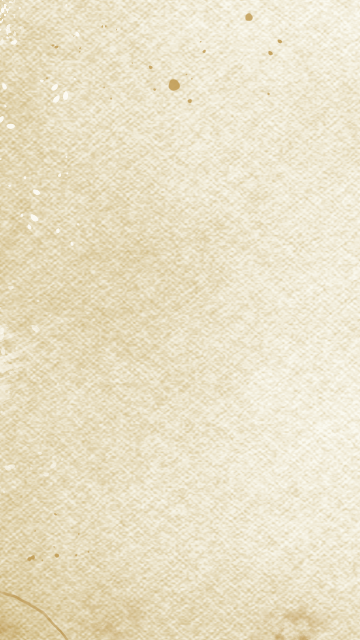
Write a Shadertoy shader that draws this texture.

```glsl
float hash(vec2 p) {
    vec3 q = fract(p.xyx * vec3(0.1031, 0.1030, 0.0973));
    q += dot(q, q.yzx + 33.33);
    return fract((q.x + q.y) * q.z);
}

float noise(vec2 p) {
    vec2 cell = floor(p), f = fract(p);
    f = f * f * (3.0 - 2.0 * f);
    return mix(mix(hash(cell), hash(cell + vec2(1, 0)), f.x),
               mix(hash(cell + vec2(0, 1)), hash(cell + 1.0), f.x), f.y);
}

float fbm(vec2 p) {
    float sum = 0.0, amp = 0.5;
    for (int i = 0; i < 5; i++) {
        sum += amp * noise(p);
        p = mat2(1.6, 1.2, -1.2, 1.6) * p + 7.3;
        amp *= 0.5;
    }
    return sum;
}

// Coverage of a slightly wobbly, stretched blot
float blot(vec2 d, float radius, float angle, float stretch, float soft) {
    float c = cos(angle), s = sin(angle);
    vec2 q = mat2(c, -s, s, c) * d;
    q.y *= stretch;
    float turn = atan(q.y, q.x + 1e-6);
    float edge = radius * (1.0 + 0.05 * sin(3.0 * turn + angle) + 0.02 * sin(5.0 * turn));
    return 1.0 - smoothstep(-soft, soft, length(q) - edge);
}

// Woven bumps on crossing diagonals, centred on zero
float weave(vec2 p) {
    p += 0.004 * (vec2(noise(p * 70.0), noise(p * 70.0 + 40.0)) - 0.5);
    float a = p.x / 0.0108 + p.y / 0.0092;
    float b = p.x / 0.0108 - p.y / 0.0092;
    float bumps = cos(6.2832 * a) + cos(6.2832 * b);
    float threads = noise(vec2(a * 1.7, b * 0.16) + 300.0) + noise(vec2(a * 0.16, b * 1.7) + 500.0) - 1.0;
    float strength = 0.5 + noise(p * 80.0 + 80.0);
    return 0.115 * bumps * strength + 0.24 * threads;
}

void mainImage(out vec4 fragColor, in vec2 fragCoord) {
    vec2 p = fragCoord / iResolution.y;
    float width = iResolution.x / iResolution.y;
    float x = p.x / width;
    float soft = 0.6 / iResolution.y + 0.0004;

    // Broad light and shade
    float tone = 0.50 + 0.39 * smoothstep(0.0, 0.9, x);
    tone += 0.58 * (fbm(p * vec2(3.5, 5.0) + 12.0) - 0.48);
    tone += 0.26 * exp(-8.0 * length((p - vec2(width, 0.98)) * vec2(0.6, 1.0)));
    tone += 0.21 * exp(-40.0 * dot(p - vec2(0.53, 0.32), p - vec2(0.53, 0.32)));
    tone -= 0.17 * exp(-90.0 * dot(p - vec2(0.17, 0.53), p - vec2(0.17, 0.53)));
    tone -= 0.34 * smoothstep(0.18, 0.0, p.y);
    tone -= 0.15 * smoothstep(0.10, 0.0, p.x);

    // Cloth, flat fibre dashes and fine grain
    tone += weave(p);
    tone += 0.46 * (noise(p * vec2(130.0, 280.0) + 20.0) - 0.5);
    tone += 0.54 * (noise(p * vec2(300.0, 440.0)) - 0.5);
    tone = tone > 0.9 ? 0.9 + 0.65 * (tone - 0.9) : tone;
    vec3 color = mix(vec3(0.85, 0.78, 0.60), vec3(0.95, 0.93, 0.86), clamp(tone, -0.5, 1.3));

    // Mottled stains along the bottom
    float mottle = smoothstep(0.38, 0.68, fbm(p * 55.0));
    float stain = exp(-500.0 * dot(p - vec2(0.455, 0.0), p - vec2(0.455, 0.0)));
    stain += 0.6 * exp(-700.0 * dot(p - vec2(0.175, 0.035), p - vec2(0.175, 0.035)));
    stain += exp(-1500.0 * dot(p, p));
    vec3 brown = vec3(0.72, 0.56, 0.27);
    color = mix(color, brown, clamp(stain * (0.12 + 0.7 * mottle), 0.0, 0.8));

    // Curved tide line in the lower corner
    float ring = length(p - vec2(-0.05, -0.10)) - 0.183 + 0.008 * (fbm(p * 30.0) - 0.5);
    float line = 1.0 - smoothstep(0.0008, 0.0032, abs(ring));
    color = mix(color, brown, line * (0.35 + 0.5 * noise(p * 70.0)));

    // Brown splatter, upper and lower groups
    for (int i = 0; i < 34; i++) {
        float k = float(i);
        vec2 h = vec2(hash(vec2(k, 3.0)), hash(vec2(k, 17.0)));
        float size = hash(vec2(k, 29.0));
        vec2 centre = i < 24 ? vec2(0.07 + 0.38 * h.x, 0.82 + 0.14 * h.y)
                             : vec2(0.03 + 0.13 * h.x, 0.10 + 0.10 * h.y);
        float radius = 0.0012 + 0.0028 * size * size;
        if (i == 0) { centre = vec2(0.272, 0.867); radius = 0.009; }
        if (i == 1) { centre = vec2(0.389, 0.973); radius = 0.006; }
        float stretch = i < 2 ? 1.05 : 1.0 + 0.5 * h.y;
        float cover = blot(p - centre, radius, h.x * 6.0, stretch, soft);
        color = mix(color, vec3(0.75, 0.60, 0.31), cover * (0.6 + 0.3 * size));
    }

    // Pale flecks crowding the left edge
    vec3 chalk = vec3(0.99, 0.985, 0.96);
    for (int i = 0; i < 56; i++) {
        float k = float(i);
        vec2 h = vec2(hash(vec2(k, 51.0)), hash(vec2(k, 73.0)));
        float size = hash(vec2(k, 97.0));
        vec2 centre = vec2(0.14 * h.x * h.x, 0.20 + 0.80 * h.y);
        float radius = 0.0015 + 0.006 * size * size;
        float cover = blot(p - centre, radius, h.x * 9.0, 1.0 + 0.8 * size, soft);
        color = mix(color, chalk, cover * (centre.y > 0.6 ? 0.95 : 0.6));
    }

    // Scraped streaks and powdery specks
    float scrape = fbm(vec2(p.x * 30.0 + p.y * 10.0, p.y * 130.0 - p.x * 45.0));
    float band = exp(-130.0 * pow(p.y - 0.43, 2.0)) * smoothstep(0.09, 0.0, p.x);
    color = mix(color, chalk, 0.55 * smoothstep(0.58, 0.70, scrape + 0.12 * band) * band);
    float powder = noise(p * 260.0) * 0.6 + noise(p * 90.0) * 0.4;
    float corner = smoothstep(0.06, 0.0, p.x) * smoothstep(0.88, 0.97, p.y);
    color = mix(color, chalk, smoothstep(0.66, 0.74, powder + 0.08 * corner) * corner);

    fragColor = vec4(clamp(color, 0.0, 1.0), 1.0);
}
```
